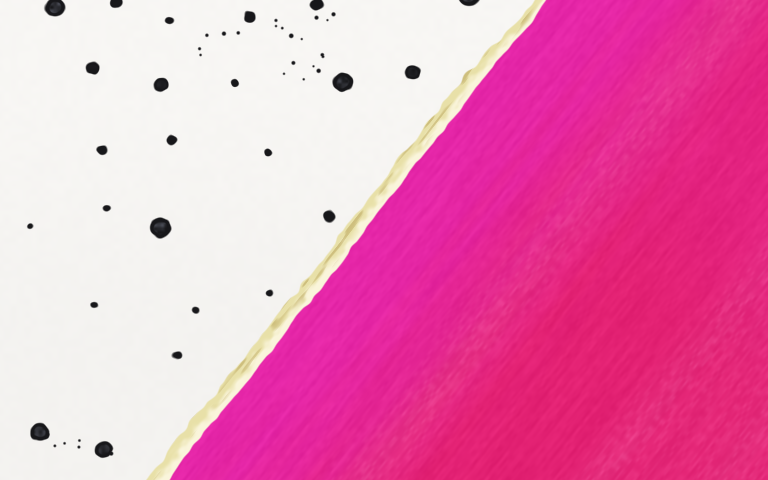
Reproduce this background procedurally as a Shadertoy shader.

```glsl
#define EDGE_FOOT vec2(0.35, 0.0)
#define EDGE_DIR vec2(0.62, 0.785)
#define GOLD_WIDTH 0.035
#define EDGE_WOBBLE 0.009
#define DROP_CELL 0.15
#define DROP_CHANCE 0.72
#define DROP_MARGIN 0.075
#define DRY_BRUSH 0.13
#define PIXEL (1.0 / iResolution.y)

const vec3 PAPER   = vec3(0.97, 0.965, 0.955);
const vec3 INK     = vec3(0.09, 0.09, 0.10);
const vec3 SHEEN   = vec3(0.30, 0.31, 0.35);
const vec3 MAGENTA = vec3(0.90, 0.15, 0.66);
const vec3 ROSE    = vec3(0.89, 0.13, 0.45);
const vec3 DRY     = vec3(0.94, 0.42, 0.67);
const vec3 CREAM   = vec3(0.98, 0.96, 0.86);
const vec3 GOLD    = vec3(0.91, 0.88, 0.66);
const vec3 OLIVE   = vec3(0.74, 0.66, 0.38);

vec3 hash3(vec2 p) {
    vec3 q = fract(p.xyx * vec3(0.1031, 0.1030, 0.0973));
    q += dot(q, q.yxz + 33.33);
    return fract((q.xxy + q.yzz) * q.zyx);
}

float noise(vec2 p) {
    vec2 i = floor(p), f = fract(p);
    f = f * f * (3.0 - 2.0 * f);
    float low  = mix(hash3(i).x, hash3(i + vec2(1, 0)).x, f.x);
    float high = mix(hash3(i + vec2(0, 1)).x, hash3(i + vec2(1, 1)).x, f.x);
    return mix(low, high, f.y);
}

// Signed distance across the painted edge (x) and position along it (y)
vec2 edgeSpace(vec2 p) {
    vec2 q = p - EDGE_FOOT;
    return vec2(dot(q, vec2(EDGE_DIR.y, -EDGE_DIR.x)), dot(q, EDGE_DIR));
}

float fill(float d) {
    return 1.0 - smoothstep(-PIXEL, PIXEL, d);
}

float bump(float x, float centre, float width) {
    float k = (x - centre) / width;
    return exp(-k * k);
}

// One jittered ink drop per grid cell, kept clear of the gold
vec3 addDrops(vec3 col, vec2 p) {
    vec2 cell = floor(p / DROP_CELL);
    vec3 h = hash3(cell + 17.0);
    vec3 k = hash3(cell + 71.0);
    vec2 centre = (cell + mix(vec2(0.22), vec2(0.78), h.xy)) * DROP_CELL;
    float keep = step(k.x, DROP_CHANCE) * step(edgeSpace(centre).x, -DROP_MARGIN);
    float radius = mix(0.006, 0.023, h.z * h.z * h.z);
    vec2 q = (p - centre) * vec2(0.95, 1.05);
    float d = length(q) - radius + 0.004 * (noise(p * 90.0) - 0.5);
    float shine = smoothstep(0.012, 0.022, radius) * fill(d + 0.4 * radius);
    vec3 ink = mix(INK, SHEEN, shine * noise(p * 130.0));
    return mix(col, ink, keep * fill(d));
}

// A loose spray of fine specks around a centre
float spray(vec2 p, vec2 centre, vec2 spread, int count) {
    float cover = 0.0;
    for (int i = 0; i < count; i++) {
        vec3 h = hash3(vec2(float(i) * 3.7, centre.x * 90.0));
        vec2 at = centre + (h.xy * 2.0 - 1.0) * spread;
        cover = max(cover, fill(length(p - at) - mix(0.002, 0.005, h.z * h.z)));
    }
    return cover;
}

// Brushed pink: hue bands across, fibres and dry grain along the stroke
vec3 pinkPaint(vec2 e) {
    float streak = noise(e * vec2(38.0, 2.0));
    float fibre = noise(e * vec2(150.0, 9.0));
    float grain = noise(e * vec2(190.0, 75.0));
    float red = smoothstep(0.02, 0.48, e.x + 0.09 * (streak - 0.5));
    vec3 col = mix(MAGENTA, ROSE, red);
    col = mix(col, MAGENTA, 0.25 * smoothstep(0.85, 1.25, e.y));
    float dry = bump(e.x, 0.32, 0.055) + bump(e.x, 0.71, 0.045)
              + 0.8 * smoothstep(0.68, 0.9, e.x);
    col = mix(col, DRY, DRY_BRUSH * dry * (0.4 + streak + 1.5 * grain * grain));
    return col + 0.035 * (fibre - 0.5) + 0.025 * (grain - 0.5);
}

// Gold leaf: cream beside the paint, olive flecks toward the paper
vec3 goldLeaf(vec2 e, float depth) {
    float flake = noise(e * vec2(120.0, 60.0));
    float crease = noise(e * vec2(170.0, 28.0) + 9.0);
    vec3 col = mix(CREAM, GOLD, smoothstep(0.2, 0.75, depth + 0.4 * (flake - 0.5)));
    float fleck = smoothstep(0.6, 0.9, crease) * smoothstep(0.1, 0.8, depth);
    return mix(col, OLIVE, 0.6 * fleck);
}

void mainImage(out vec4 fragColor, in vec2 fragCoord) {
    vec2 p = fragCoord * PIXEL;
    vec2 e = edgeSpace(p);

    // Paper with a faint shade, then ink
    vec3 col = PAPER - 0.015 * smoothstep(0.9, 0.2, p.y) + 0.008 * (noise(p * 70.0) - 0.5);
    col = addDrops(col, p);
    float specks = spray(p, vec2(0.55, 0.90), vec2(0.15, 0.08), 20);
    specks = max(specks, spray(p, vec2(0.16, 0.08), vec2(0.08, 0.03), 6));
    col = mix(col, INK, specks);

    // Gold strip and pink field share a hand-drawn edge
    float inner = e.x + EDGE_WOBBLE * (noise(vec2(e.y * 14.0, 3.0)) - 0.5)
                + 0.4 * EDGE_WOBBLE * (noise(vec2(e.y * 55.0, 8.0)) - 0.5);
    float width = GOLD_WIDTH * (1.0 - 0.4 * smoothstep(1.0, 1.25, e.y))
                + EDGE_WOBBLE * (noise(vec2(e.y * 40.0, 21.0)) - 0.5);
    col = mix(col, goldLeaf(e, -inner / width), fill(-inner - width));
    col = mix(col, pinkPaint(e), fill(-inner));

    fragColor = vec4(clamp(col, 0.0, 1.0), 1.0);
}
```
